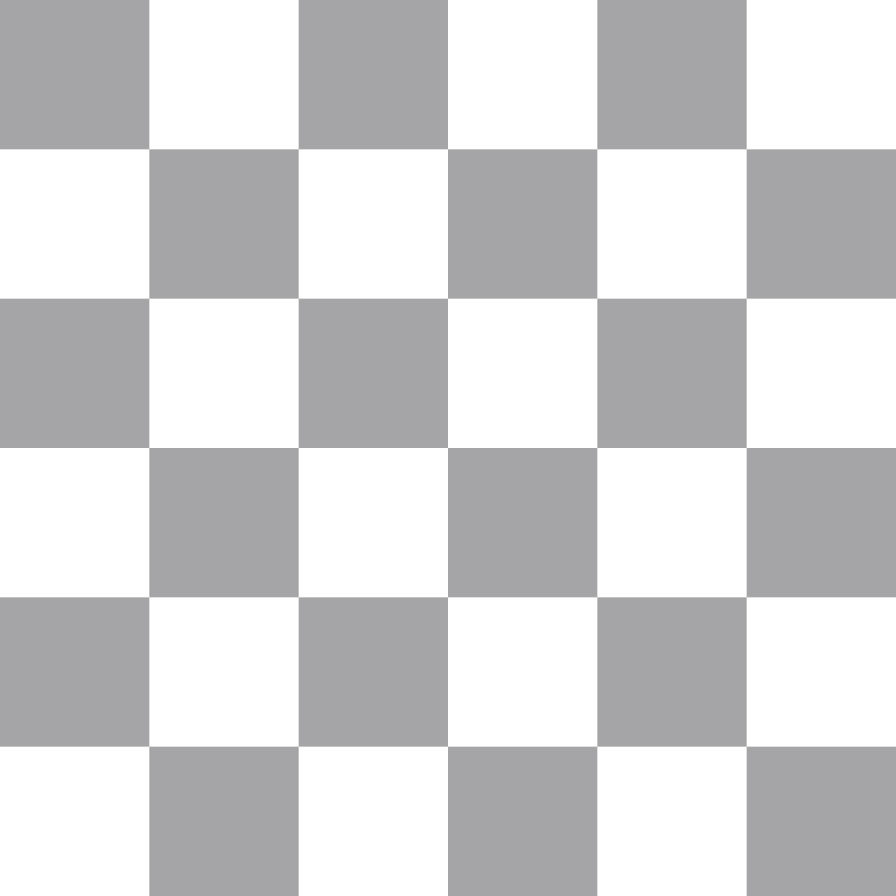
Write a Shadertoy shader that draws this pattern.

```glsl
// Flat checkerboard of grey and white squares, six by six, tiling seamlessly.

#define SQUARES 6.0                      // squares per side, even so that it tiles
#define EDGE_SOFTNESS 1.0                // edge filter width in pixels
#define GREY vec3(0.647, 0.647, 0.655)
#define WHITE vec3(1.0)

// Integral of a square wave that is +1 on [0,1) and -1 on [1,2).
vec2 squareWaveIntegral(vec2 x) {
    return 1.0 - abs(mod(x, 2.0) - 1.0);
}

// Box-filtered checker: 1 on even squares, 0 on odd ones.
float checker(vec2 p, vec2 width) {
    vec2 wave = (squareWaveIntegral(p + 0.5 * width)
               - squareWaveIntegral(p - 0.5 * width)) / width;
    return 0.5 + 0.5 * wave.x * wave.y;
}

void mainImage(out vec4 fragColor, in vec2 fragCoord) {
    vec2 p = SQUARES * fragCoord / iResolution.xy;
    vec2 width = SQUARES * EDGE_SOFTNESS / iResolution.xy;

    // The lower left square is white.
    fragColor = vec4(mix(GREY, WHITE, checker(p, width)), 1.0);
}
```
